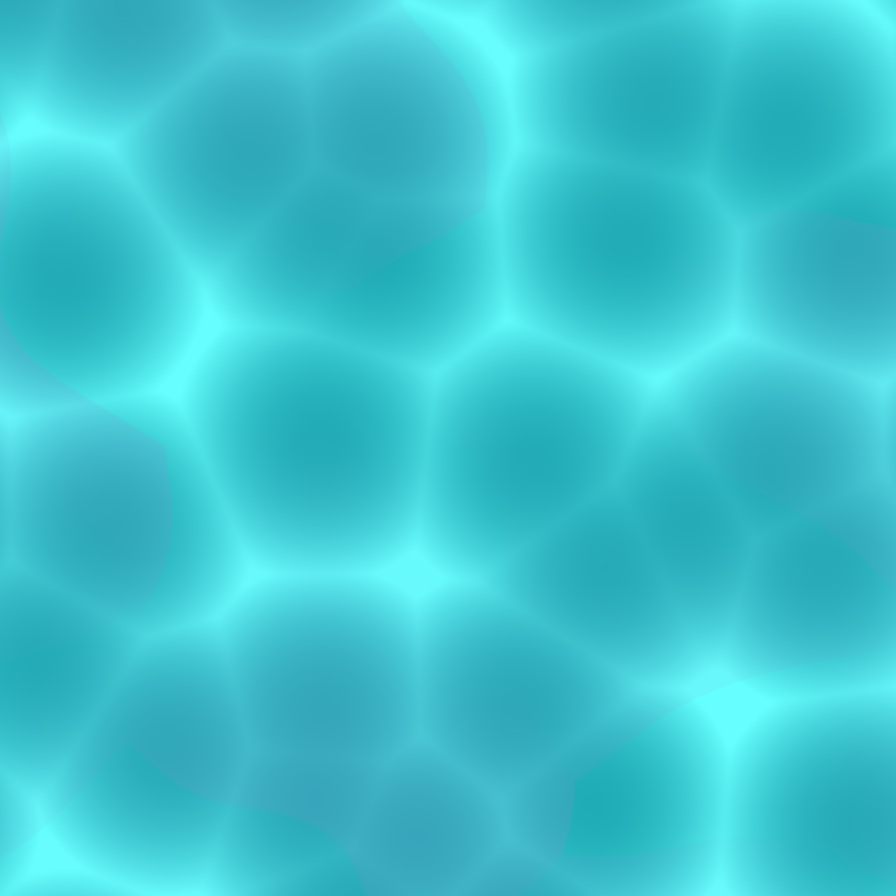
Give the GLSL for this texture, as a WebGL 2 fragment shader.

```glsl
#version 300 es
precision highp float;
// Sunlit shallow water: soft cellular caustics, dark at each cell centre and
// bright where cells meet, from a smoothed nearest-point distance. A faint haze
// of large, warped patches with crisp curved rims lies on top.

uniform vec2 u_resolution;
out vec4 fragColor;

const vec3 DEEP_COLOR  = vec3(0.125, 0.675, 0.715);
const vec3 LIGHT_COLOR = vec3(0.40, 1.0, 1.0);
const vec3 HAZE_COLOR  = vec3(0.50, 0.58, 0.80);

const float CELL_COUNT    = 5.0;   // caustic cells across the canvas
const float CELL_JITTER   = 1.0;   // 0 = regular grid, 1 = fully scattered
const float CREASE_SHARP  = 65.0;  // higher gives crisper cell borders
const float BRIGHT_RADIUS = 0.82;  // distance at which light is full
const float LIGHT_CURVE   = 2.1;   // higher gives wider dark centres

const float HAZE_COUNT    = 2.1;   // haze patches across the canvas
const float HAZE_STRENGTH = 0.27;
const float HAZE_RIM      = 0.007; // softness of the patch rims
const float WARP_SCALE    = 1.2;
const float WARP_AMOUNT   = 0.45;

const float TAU = 6.2831853;

// Integer hash of a lattice cell, giving two values in 0..1
vec2 hash2(vec2 cell, int seed) {
    uvec2 v = uvec2(ivec2(cell) + 512 + seed * 1024);
    v = v * 1664525u + 1013904223u;
    v.x += v.y * 1664525u;
    v.y += v.x * 1664525u;
    v ^= v >> 16u;
    v.x += v.y * 1664525u;
    v.y += v.x * 1664525u;
    v ^= v >> 16u;
    return vec2(v & 65535u) / 65535.0;
}

vec2 direction(float turn) {
    return vec2(cos(TAU * turn), sin(TAU * turn));
}

float cornerRamp(vec2 cell, vec2 corner, vec2 f, int seed) {
    return dot(direction(hash2(cell + corner, seed).x), f - corner);
}

float gradientNoise(vec2 p, int seed) {
    vec2 cell = floor(p);
    vec2 f = p - cell;
    vec2 u = f * f * f * (f * (f * 6.0 - 15.0) + 10.0);
    float low = mix(cornerRamp(cell, vec2(0, 0), f, seed),
                    cornerRamp(cell, vec2(1, 0), f, seed), u.x);
    float high = mix(cornerRamp(cell, vec2(0, 1), f, seed),
                     cornerRamp(cell, vec2(1, 1), f, seed), u.x);
    return mix(low, high, u.y);
}

// Smoothed distance to the nearest scattered point
float cellDistance(vec2 p) {
    vec2 home = floor(p);
    float sum = 0.0;
    for (int y = -2; y <= 2; y++) {
        for (int x = -2; x <= 2; x++) {
            vec2 cell = home + vec2(x, y);
            vec2 point = cell + 0.5 + CELL_JITTER * (hash2(cell, 6) - 0.5);
            // The shift by one keeps the exponentials in range
            sum += exp(CREASE_SHARP * (1.0 - distance(p, point)));
        }
    }
    return 1.0 - log(sum) / CREASE_SHARP;
}

// Warped patches, each fading along its own direction
float hazeAmount(vec2 p) {
    vec2 q = p * WARP_SCALE;
    p += WARP_AMOUNT * vec2(gradientNoise(q, 2), gradientNoise(q, 3));
    vec2 home = floor(p);
    float nearest = 8.0;
    float haze = 0.0;
    for (int y = -2; y <= 2; y++) {
        for (int x = -2; x <= 2; x++) {
            vec2 cell = home + vec2(x, y);
            vec2 offset = p - cell - hash2(cell, 4);
            vec2 traits = hash2(cell, 5);
            float fade = smoothstep(-0.5, 0.6, dot(offset, direction(traits.x)));
            float d = length(offset);
            float closer = smoothstep(-HAZE_RIM, HAZE_RIM, nearest - d);
            haze = mix(haze, fade * mix(0.3, 1.0, traits.y), closer);
            nearest = min(nearest, d);
        }
    }
    return HAZE_STRENGTH * haze;
}

void main() {
    vec2 uv = gl_FragCoord.xy / u_resolution.y;

    // Caustic light
    float reach = clamp(cellDistance(uv * CELL_COUNT) / BRIGHT_RADIUS, 0.0, 1.1);
    float light = min(pow(reach, LIGHT_CURVE), 1.0);
    vec3 color = mix(DEEP_COLOR, LIGHT_COLOR, light);

    // Haze, thinner over the brightest light
    float haze = hazeAmount(uv * HAZE_COUNT + 3.0) * (1.0 - 0.5 * light);
    color = mix(color, HAZE_COLOR, haze);

    fragColor = vec4(color, 1.0);
}
```
